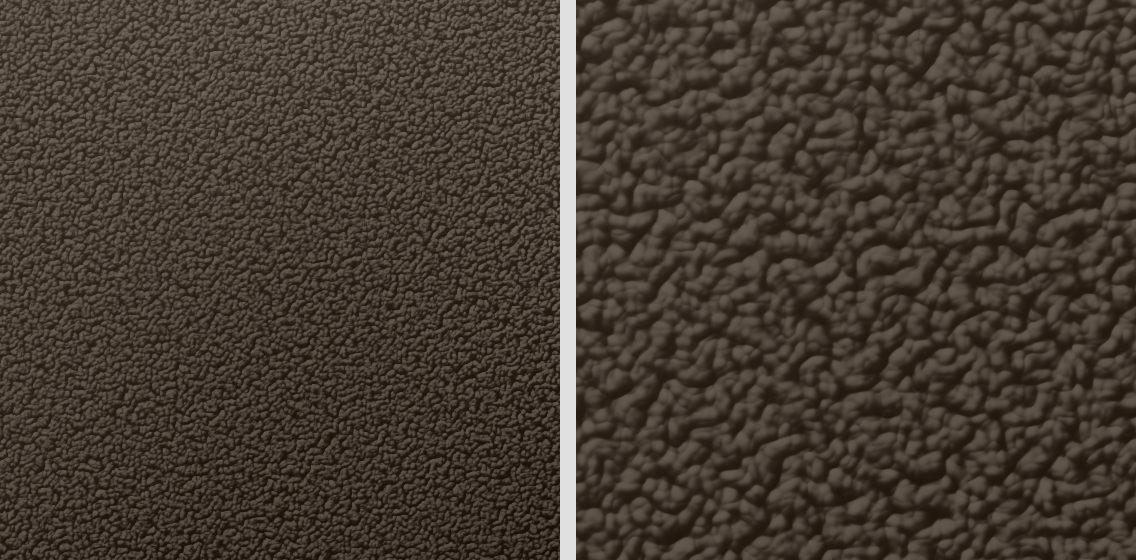
Left: the whole. Right: its middle third, enlarged.
Reproduce this texture procedurally as a Shadertoy shader.

```glsl
// Dark brown pebbled leather under a raking light from the upper left.
// Soft cellular domes at three scales give analytic slopes and crevices,
// which are relit, softly limited and mapped onto a brown ramp.

const vec3 CREVICE_BROWN = vec3(0.138, 0.099, 0.067);
const vec3 RIDGE_TAUPE = vec3(0.403, 0.362, 0.322);
const vec2 LIGHT_DIR = vec2(-0.5, 0.866);

// Two pseudo-random values per lattice cell
vec2 hash2(vec2 cell) {
    vec3 q = fract(cell.xyx * vec3(0.1031, 0.1030, 0.0973));
    q += dot(q, q.yzx + 33.33);
    return fract((q.xx + q.yz) * q.zy);
}

// Layered sines that bend round cells into irregular, wormy ones
vec2 warp(vec2 p, float amount) {
    p += amount * sin(1.13 * p.yx + vec2(0.7, 2.1) + 0.61 * p);
    p += 0.6 * amount * sin(2.17 * p.yx + vec2(4.2, 1.3) - 0.83 * p);
    return p;
}

// Smooth cellular domes: x = height (0 at the tops), yz = downhill slope
vec3 domes(vec2 p, float sharpness) {
    vec2 cell = floor(p);
    vec2 local = p - cell;
    vec2 offsetSum = vec2(0.0);
    float weightSum = 0.0;
    for (int j = -1; j <= 1; j++) {
        for (int i = -1; i <= 1; i++) {
            vec2 neighbour = vec2(i, j);
            vec2 offset = local - neighbour - hash2(cell + neighbour);
            float weight = exp(-sharpness * dot(offset, offset));
            offsetSum += weight * offset;
            weightSum += weight;
        }
    }
    return vec3(log(weightSum) / sharpness, 2.0 * offsetSum / weightSum);
}

// Light on one layer of bumps: lit flanks plus darkened crevices
float relief(vec2 uv, float count, float sharpness, float creviceDepth) {
    mat2 turn = mat2(0.8, 0.6, -0.6, 0.8);
    vec2 p = warp(turn * uv * count + count, 0.2);
    vec3 dome = domes(p, sharpness);
    vec2 downhill = dome.yz * turn;
    return dot(downhill, LIGHT_DIR) + creviceDepth * (dome.x + 0.1);
}

// Slow uneven drift across the hide, about -1 to 1
float drift(vec2 uv) {
    return 0.5 * sin(5.1 * uv.x + 2.3 * uv.y + 1.0)
         + 0.5 * sin(7.3 * uv.y - 4.4 * uv.x + 2.6);
}

// Limits strong light and shadow smoothly to -1..1
float softLimit(float x) {
    return x * inversesqrt(1.0 + x * x);
}

void mainImage(out vec4 fragColor, in vec2 fragCoord) {
    vec2 uv = fragCoord / iResolution.y;
    vec2 centred = fragCoord / iResolution.xy - 0.5;

    // Broad swells, main pebbles and fine wrinkles
    float light = 0.28 * relief(uv, 55.0, 6.0, 1.0)
                + 1.2 * relief(uv, 104.0, 7.5, 2.0)
                + 0.6 * relief(uv, 171.0, 5.5, 1.5);
    light *= 1.08 + 0.12 * drift(uv) + 0.25 * centred.x;

    // Brighter towards the top, slightly darker to the right
    float falloff = 0.38 * centred.y - 0.09 * centred.x + 0.04 * drift(uv.yx);
    float tone = 0.565 + 0.54 * softLimit(light) + falloff;

    fragColor = vec4(mix(CREVICE_BROWN, RIDGE_TAUPE, tone), 1.0);
}
```
